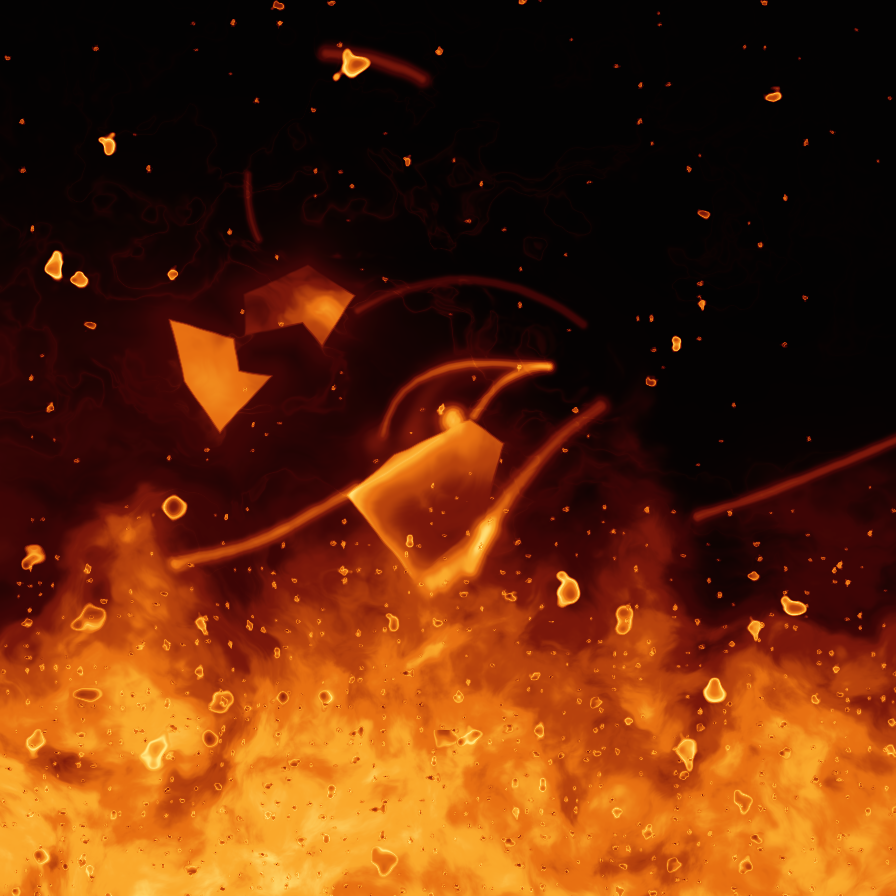
This background is drawn by a Shadertoy shader. Its source:

```glsl
const vec2 MAIN_PETAL[6] = vec2[6](vec2(.39,.447), vec2(.44,.493), vec2(.525,.53),
  vec2(.566,.505), vec2(.545,.42), vec2(.465,.352));
const vec2 GOLD_PETAL[6] = vec2[6](vec2(.185,.645), vec2(.258,.62), vec2(.262,.587),
  vec2(.298,.583), vec2(.242,.517), vec2(.2,.575));
const vec2 HIGH_PETAL[6] = vec2[6](vec2(.268,.67), vec2(.345,.705), vec2(.397,.668),
  vec2(.355,.612), vec2(.335,.638), vec2(.27,.625));
// Large flakes: centre and radius
const vec3 FLAKES[12] = vec3[12](vec3(.39,.922,.021), vec3(.865,.89,.011), vec3(.12,.84,.012),
  vec3(.065,.7,.015), vec3(.09,.688,.011), vec3(.758,.617,.008), vec3(.198,.427,.019),
  vec3(.887,.317,.017), vec3(.797,.22,.02), vec3(.635,.34,.02), vec3(.17,.163,.022), vec3(.53,.175,.016));

float hash(vec2 p) {
  vec3 q = fract(p.xyx * .1031);
  q += dot(q, q.yzx + 33.33);
  return fract((q.x + q.y) * q.z);
}

float noise(vec2 p) {
  vec2 i = floor(p), f = fract(p);
  f *= f * (3. - 2. * f);
  return mix(mix(hash(i), hash(i + vec2(1, 0)), f.x),
    mix(hash(i + vec2(0, 1)), hash(i + 1.), f.x), f.y);
}

float fbm(vec2 p) {
  float sum = 0., amp = .5;
  for (int i = 0; i < 5; i++) {
    sum += amp * noise(p);
    p = mat2(1.6, 1.2, -1.2, 1.6) * p + 7.3;
    amp *= .5;
  }
  return sum;
}

vec3 fireRamp(float heat) {
  vec3 c = mix(vec3(.012, .008, .006), vec3(.24, .02, .02), smoothstep(0., .2, heat));
  c = mix(c, vec3(.48, .09, .04), smoothstep(.2, .4, heat));
  c = mix(c, vec3(.72, .26, .05), smoothstep(.4, .58, heat));
  c = mix(c, vec3(.91, .44, .07), smoothstep(.58, .75, heat));
  c = mix(c, vec3(.98, .66, .17), smoothstep(.75, .95, heat));
  return mix(c, vec3(1, .9, .5), smoothstep(.95, 1.25, heat));
}

float segment(vec2 p, vec2 a, vec2 b) {
  vec2 d = b - a;
  return length(p - a - d * clamp(dot(p - a, d) / dot(d, d), 0., 1.));
}

// Signed distance to a polygon
float polygon(vec2 p, vec2 v[6]) {
  float dist = 1., side = 1.;
  for (int i = 0; i < 6; i++) {
    vec2 a = v[i], b = v[(i + 5) % 6], e = b - a, w = p - a;
    dist = min(dist, segment(p, a, b));
    bvec3 c = bvec3(p.y >= a.y, p.y < b.y, e.x * w.y > e.y * w.x);
    if (all(c) || all(not(c))) side = -side;
  }
  return side * dist;
}

// Curved glow: start and bend, then end, width and gain
float strand(vec2 p, vec4 ab, vec4 end) {
  float dist = 1.;
  vec2 last = ab.xy;
  for (int i = 1; i <= 10; i++) {
    float t = float(i) * .1;
    vec2 next = mix(mix(ab.xy, ab.zw, t), mix(ab.zw, end.xy, t), t);
    dist = min(dist, segment(p, last, next));
    last = next;
  }
  return end.w * exp(-dist * dist / (end.z * end.z));
}

// Soft spot: centre, then size
float bump(vec2 p, vec4 spot) {
  vec2 q = (p - spot.xy) / spot.zw;
  return exp(-dot(q, q));
}

float fill(float heat, float dist, float inside) {
  return mix(inside, heat, smoothstep(-.002, .002, dist));
}

// Ragged flake with a hot rim
float flake(float heat, vec2 p, float radius, float seed) {
  float ragged = noise(p / radius * 1.6 + seed * 31.) - .5;
  float d = length(p * mix(vec2(.8, 1.3), vec2(1.3, .8), seed)) + (ragged * .9 - .8) * radius;
  float rim = exp(-abs(d / radius + .15) * 5.5);
  return fill(heat, d, .48 + .35 * seed + .5 * rim + .4 * ragged);
}

// One ember per cell, kept with the given chance
float embers(float heat, vec2 p, float cells, float chance) {
  vec2 id = floor(p * cells);
  vec2 centre = (id + .3 + .4 * vec2(hash(id + 3.7), hash(id + 9.1))) / cells;
  float radius = (.1 + .18 * hash(id + 5.3)) / cells;
  float lit = flake(heat, p - centre, radius, hash(id + cells));
  return mix(heat, lit, .8 * step(hash(id + 17.9), chance));
}

void mainImage(out vec4 fragColor, in vec2 fragCoord) {
  vec2 p = fragCoord / iResolution.xy;
  vec2 warp = vec2(fbm(p * 5.), fbm(p * 5. + 19.)) - .5, q = p + warp * .025;
  float cloud = fbm(p * 7. + warp * 4.) - .48, grain = fbm(p * 32. + warp * 5.) - .48;

  // Fire bed with plumes and hollows
  float front = .385 + .09 * bump(p, vec4(.15,.4,.045,.3)) + .1 * bump(p, vec4(.725,.4,.04,.3))
    + .03 * bump(p, vec4(.44,.35,.14,.3)) - .08 * bump(p, vec4(.26,.3,.06,.2))
    - .07 * bump(p, vec4(.81,.35,.06,.15)) - .06 * bump(p, vec4(.01,.3,.07,.3));
  float bed = smoothstep(-.11, .31, front - p.y + cloud * .2);
  float heat = bed * (.8 - .13 * smoothstep(.6, 1., p.x) + .1 * bump(p, vec4(.25,0,.4,.16))
    + cloud * .55 + grain * .5);

  // Red haze and smoke lines
  float haze = bump(p, vec4(.1,.45,.45,.27)) + .35 * bump(p, vec4(.95,.4,.2,.15));
  float smoke = fbm(p * vec2(3, 6) + warp * 5. + 4.);
  float wisps = exp(-abs(smoke - .48) * 45.) * bump(p, vec4(.4,.65,.5,.3));
  heat += (1. - bed) * (.17 * haze * (.88 + cloud) + .09 * wisps);

  // Curling strands
  heat += strand(q, vec4(.2,.365,.31,.39), vec4(.4,.455,.007,.42));
  heat += strand(q, vec4(.53,.365,.57,.47), vec4(.67,.55,.009,.4));
  heat += strand(q, vec4(.425,.515,.44,.61), vec4(.61,.593,.005,.38));
  heat += strand(q, vec4(.61,.593,.56,.59), vec4(.53,.535,.006,.48));
  heat += strand(q, vec4(.46,.52,.48,.61), vec4(.57,.585,.018,.2));
  heat += strand(q, vec4(.785,.425,.89,.46), vec4(1.01,.515,.006,.34));
  heat += strand(q, vec4(.275,.81,.275,.76), vec4(.29,.735,.004,.25));
  heat += strand(q, vec4(.4,.65,.53,.73), vec4(.65,.64,.005,.2));
  heat += strand(q, vec4(.36,.94,.42,.935), vec4(.47,.91,.008,.35));

  // Petals
  float gold = polygon(q, GOLD_PETAL), high = polygon(q, HIGH_PETAL), large = polygon(q, MAIN_PETAL);
  heat += .16 * exp(-max(min(gold, min(high, large)), 0.) * 45.);
  heat = fill(heat, high, .5 + cloud * .9 + .22 * bump(p, vec4(.36,.65,.03,.03)));
  heat = fill(heat, gold, .72 + cloud * .4 + .2 * bump(p, vec4(.24,.57,.04,.04)));
  float rim = .48 * exp(-segment(q, vec2(.395,.445), vec2(.46,.36)) / .016)
    + .35 * exp(-segment(q, vec2(.395,.45), vec2(.49,.51)) / .008);
  float body = mix(.3, .62, smoothstep(.41, .5, p.y - (p.x - .48) * .3));
  heat = fill(heat, large, body + rim + cloud * .45);
  heat += strand(q, vec4(.485,.35,.52,.365), vec4(.545,.41,.014,.45));
  heat = mix(heat, .4, .7 * bump(q, vec4(.418,.508,.018,.018)));
  heat = mix(heat, 1. + grain, bump(q, vec4(.505,.53,.015,.015)));

  // Embers, denser toward the fire
  float low = 1. - smoothstep(.1, .55, p.y);
  for (float i = 0.; i < 3.; i++)
    heat = embers(heat, q + i * .37, 15. * exp2(i * 1.15), .02 * i + .3 * low);
  for (int i = 0; i < 12; i++)
    heat = flake(heat, q - FLAKES[i].xy, FLAKES[i].z, hash(vec2(i, 4)));
  fragColor = vec4(fireRamp(heat), 1);
}
```
